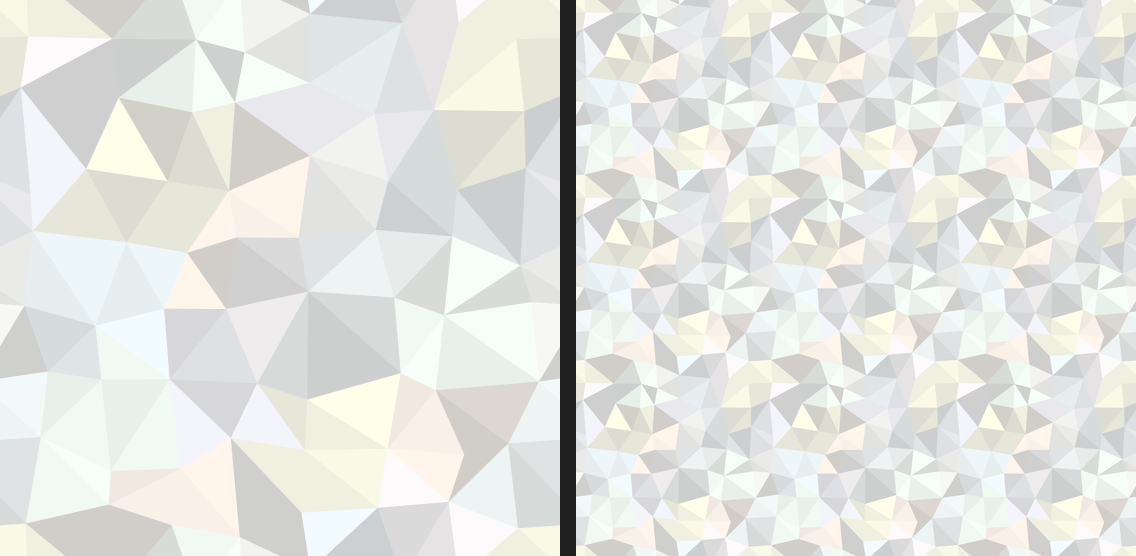
Left, the tile; right, the same tile 3 across and 3 down.
Reproduce this background procedurally as a Shadertoy shader.

```glsl
// Pale low-poly mesh: a jittered, wrapping grid of points whose quads are split
// along the shorter diagonal. Each flat triangle takes a pastel tint from the
// nearest region seed and a stepped shade that varies within that region.

const float CELLS = 8.0;          // mesh quads per side
const vec2 GRID_OFFSET = vec2(0.5); // keeps rows of points off the tile border
const float JITTER = 0.345;       // under 0.353 keeps every quad convex
const float REGIONS = 5.0;        // tint regions per side
const float SHADE_STEPS = 6.0;
const float SHADE_DEPTH = 0.165;  // darkening of the deepest step
const float SHADE_CURVE = 1.25;   // above 1 favours light facets
const float SHADE_SPREAD = 0.8;   // shade variety inside one region
const float HALF_SHIFT = 0.19;    // shade offset between halves of a quad
const float DARK_FADE = 0.55;     // loss of tint in the deepest step
const float GOLDEN = 0.618;
const float TAU = 6.28319;

const vec3 NEUTRAL = vec3(0.97);
const vec3 TINTS[8] = vec3[8](
    vec3(1.00, 1.00, 0.915),  // cream
    vec3(0.95, 0.99, 1.00),   // ice blue
    vec3(0.96, 1.00, 0.97),   // mint
    vec3(1.00, 0.96, 0.92),   // peach
    vec3(0.99, 0.98, 0.985),  // rose white
    vec3(0.955, 0.96, 0.985), // lavender
    vec3(0.97, 0.97, 0.96),   // warm grey
    vec3(0.95, 0.98, 0.975)); // pale aqua

float hash(vec2 p) {
    return fract(sin(dot(p, vec2(127.1, 311.7))) * 43758.5453);
}

// Integer lattice point wrapped to a whole number of repeats
vec2 wrap(vec2 p, float period) {
    return floor(mod(p + 0.5, period));
}

vec2 meshPoint(vec2 id) {
    vec2 key = wrap(id, CELLS);
    float angle = TAU * hash(key + 3.7);
    float radius = JITTER * sqrt(hash(key + 19.3));
    return id + radius * vec2(cos(angle), sin(angle));
}

// Signed distance to the line a-b, positive on its left
float edgeDistance(vec2 p, vec2 a, vec2 b) {
    vec2 e = b - a, q = p - a;
    return (e.x * q.y - e.y * q.x) / length(e);
}

float triangleDistance(vec2 p, vec2 a, vec2 b, vec2 c) {
    return min(edgeDistance(p, a, b), min(edgeDistance(p, b, c), edgeDistance(p, c, a)));
}

// Running number of the nearest scattered region seed
float regionNumber(vec2 p) {
    vec2 base = floor(p), nearest = vec2(0.0);
    float best = 1e3;
    for (int y = -1; y <= 1; y++)
    for (int x = -1; x <= 1; x++) {
        vec2 id = base + vec2(x, y);
        vec2 key = wrap(id, REGIONS);
        vec2 toSeed = id + vec2(hash(key + 41.1), hash(key + 67.9)) - p;
        float d = dot(toSeed, toSeed);
        if (d < best) { best = d; nearest = key; }
    }
    return nearest.x + REGIONS * nearest.y;
}

vec3 facetColor(vec2 centre, vec2 cell, float side) {
    float region = regionNumber(centre * REGIONS / CELLS);
    // A stride of three deals the tints evenly and parts equal neighbours
    vec3 tint = TINTS[(int(region + 0.5) * 3) % 8];
    float level = fract(region * GOLDEN
                        + SHADE_SPREAD * hash(wrap(cell, CELLS) + 53.1)
                        + HALF_SHIFT * side);
    level = floor(level * SHADE_STEPS) / (SHADE_STEPS - 1.0);
    tint = mix(tint, NEUTRAL, DARK_FADE * level);
    return tint * (1.0 - SHADE_DEPTH * pow(level, SHADE_CURVE));
}

void mainImage(out vec4 fragColor, in vec2 fragCoord) {
    vec2 p = fragCoord / iResolution.xy * CELLS + GRID_OFFSET;
    float pixel = CELLS / iResolution.y;
    vec4 sum = vec4(0.0);

    // Jittered quads overlap neighbouring cells, so test all nine
    for (int y = -1; y <= 1; y++)
    for (int x = -1; x <= 1; x++) {
        vec2 cell = floor(p) + vec2(x, y);
        vec2 a = meshPoint(cell);
        vec2 b = meshPoint(cell + vec2(1, 0));
        vec2 c = meshPoint(cell + vec2(1, 1));
        vec2 d = meshPoint(cell + vec2(0, 1));

        // Rotate the corners so that a-c is the shorter diagonal
        if (distance(b, d) < distance(a, c)) {
            vec2 first = a;
            a = b; b = c; c = d; d = first;
        }

        // Blend both halves by their antialiased coverage
        for (int side = 0; side < 2; side++) {
            vec2 u = side == 0 ? b : c;
            vec2 v = side == 0 ? c : d;
            float cover = clamp(triangleDistance(p, a, u, v) / pixel + 0.5, 0.0, 1.0);
            if (cover > 0.0)
                sum += cover * vec4(facetColor((a + u + v) / 3.0, cell, float(side)), 1.0);
        }
    }
    fragColor = vec4(sum.rgb / max(sum.a, 1e-4), 1.0);
}
```
